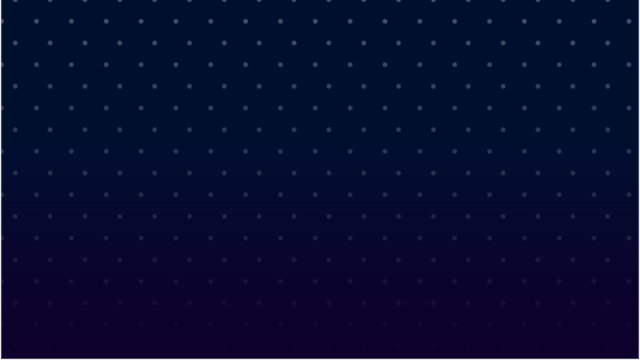
Reproduce this background procedurally as a WebGL 1 fragment shader.

```glsl
precision highp float;
// Staggered grid of pale dots fading down a navy to violet gradient, with a thin pale edge.

uniform vec2 u_resolution;

// Lengths are fractions of the canvas height.
#define DOT_PITCH vec2(0.0968, 0.0602)
#define FIRST_DOT vec2(0.0424, -0.0010)
#define ROW_SHIFT 0.61
#define DOT_RADIUS 0.0064
#define DOT_SOFTNESS 0.0045
#define DOT_OPACITY 0.30
#define EDGE_WIDTH 0.0036
#define FADE_START 0.3
#define NAVY vec3(0.002, 0.060, 0.184)
#define VIOLET vec3(0.050, 0.0, 0.176)
#define DOT_COLOR vec3(0.94, 0.95, 1.0)
#define EDGE_COLOR vec3(0.91, 0.92, 0.92)

// Smooth coverage of a signed distance, negative inside.
float coverage(float distance, float blur) {
  return clamp(0.5 - distance / blur, 0.0, 1.0);
}

// Distance to the nearest dot; p is measured from the top left.
float dotDistance(vec2 p) {
  vec2 cell = (p - FIRST_DOT) / DOT_PITCH;
  float row = floor(cell.y + 0.5);
  cell.x -= ROW_SHIFT * mod(row, 2.0);
  vec2 offset = (fract(cell + 0.5) - 0.5) * DOT_PITCH;
  return length(offset) - DOT_RADIUS;
}

void main() {
  float pixel = 1.0 / u_resolution.y;
  vec2 p = gl_FragCoord.xy * pixel;
  float width = u_resolution.x * pixel;
  float depth = 1.0 - p.y;

  // Vertical gradient, navy for the upper part
  vec3 color = mix(NAVY, VIOLET, smoothstep(FADE_START, 1.0, depth));

  // Dots, fading towards the bottom
  float dots = coverage(dotDistance(vec2(p.x, depth)), max(pixel, DOT_SOFTNESS));
  color = mix(color, DOT_COLOR, dots * DOT_OPACITY * p.y);

  // Pale edge on the left, right and bottom
  float edge = min(min(p.x, width - p.x), p.y) - EDGE_WIDTH;
  color = mix(color, EDGE_COLOR, coverage(edge, pixel));

  gl_FragColor = vec4(color, 1.0);
}
```
